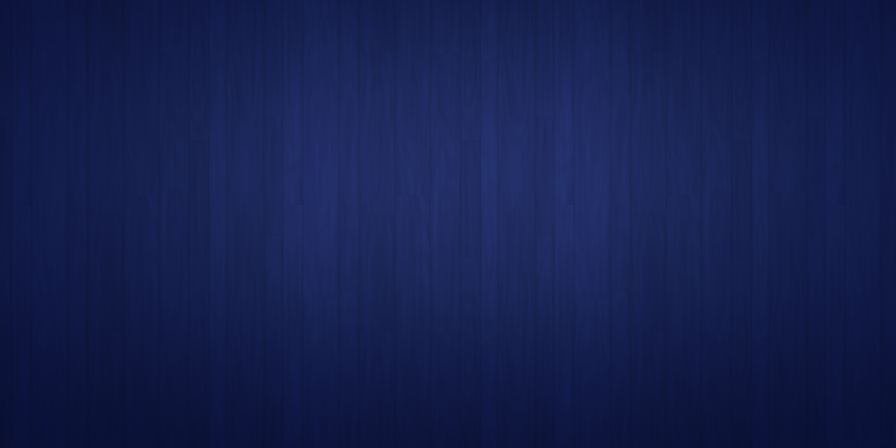
A Shadertoy shader for this texture:

```glsl
// Vertical blue wood planks with fine grain, lit by a soft central glow.

float hash(vec2 p) {
    return fract(sin(dot(p, vec2(127.1, 311.7))) * 43758.55);
}

vec2 gradient(vec2 cell) {
    float angle = 6.2832 * hash(cell);
    return vec2(cos(angle), sin(angle));
}

// Gradient noise, roughly -0.7 to 0.7
float noise(vec2 p) {
    vec2 i = floor(p), f = fract(p);
    vec2 s = f * f * f * (f * (f * 6.0 - 15.0) + 10.0);
    vec2 e = vec2(1.0, 0.0);
    float low = mix(dot(gradient(i), f), dot(gradient(i + e), f - e), s.x);
    float high = mix(dot(gradient(i + e.yx), f - e.yx),
                     dot(gradient(i + 1.0), f - 1.0), s.x);
    return mix(low, high, s.y);
}

// Brightness of the planks; the floor repeats every "period"
float planks(vec2 p, float pixel) {
    const float edges[11] = float[11](0.0, 0.073, 0.207, 0.336, 0.448, 0.522,
                                      0.586, 0.724, 0.793, 0.866, 1.0);
    vec2 period = vec2(0.6055, 0.622);
    vec2 tile = fract((p - vec2(0.151, 0.0)) / period);

    // Find the plank column
    int column = 0;
    for (int i = 1; i < 10; i++) {
        if (tile.x >= edges[i]) column = i;
    }
    float id = float(column);
    float left = (tile.x - edges[column]) * period.x;
    float right = (edges[column + 1] - tile.x) * period.x;

    // Every third column is cut into two boards, the rest are one long board
    float along = fract(tile.y - hash(vec2(id, 3.0)));
    float cut = mod(id, 3.0) == 1.0 ? 0.42 : 1.0;
    float board = step(cut, along);
    float size = mix(cut, 1.0 - cut, board) * period.y;
    float y = (along - board * cut) * period.y;
    vec2 seed = vec2(id, board + 11.0);
    float tone = 0.95 + 0.07 * hash(vec2(id, 5.0)) + 0.05 * hash(seed);

    // Long arched growth rings around a knot, then fine fibres
    vec2 q = vec2(left, y) + 9.0 * seed;
    vec2 knot = vec2(0.5 * (left - right), y - size * mix(0.3, 0.7, hash(seed + 5.0)));
    float bend = 0.014 * noise(q * vec2(35.0, 8.0));
    float ring = length(knot * vec2(1.0, 0.16)) + bend;
    float grain = 0.03 * sin(ring * 480.0) * (0.5 + noise(q * vec2(20.0, 6.0)));
    grain += 0.07 * noise(q * vec2(110.0, 6.0));
    grain += 0.06 * noise(q * vec2(35.0, 3.0));

    // Faint joints along the sides, fainter still at the board ends
    float side = 1.0 - smoothstep(0.0, 0.003 + pixel, min(left, right));
    float end = 1.0 - smoothstep(0.0, 0.001 + pixel, min(y, size - y));
    return (tone + grain) * (1.0 - max(0.07 * side, 0.03 * end));
}

void mainImage(out vec4 fragColor, in vec2 fragCoord) {
    vec2 p = fragCoord / iResolution.y;
    float aspect = iResolution.x / iResolution.y;

    // Glow slightly above the centre, fading to the corners
    vec2 d = p - vec2(0.52 * aspect, 0.61);
    float glow = exp(-d.x * d.x - 4.3 * d.y * d.y);
    vec3 navy = vec3(0.026, 0.052, 0.19);
    vec3 blue = vec3(0.133, 0.184, 0.402);
    vec3 color = mix(navy, blue, glow);

    color *= planks(vec2(p.x, 1.0 - p.y), 1.0 / iResolution.y);
    fragColor = vec4(color, 1.0);
}
```
